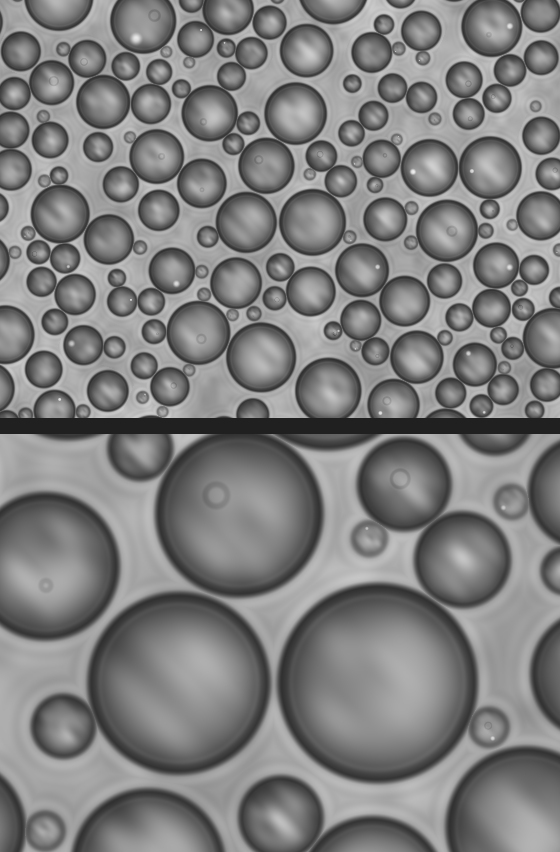
Top: the whole. Bottom: its middle third, enlarged.
Give the GLSL for this texture, as a WebGL 1 fragment shader.

```glsl
precision highp float;
// Dense foam of grey bubbles under a microscope: dark rims, soft bright cores, pale gaps.
uniform vec2 u_resolution;

#define CELL 0.150       // spacing of the main bubbles, in canvas heights
#define MAX_RADIUS 0.66  // largest main bubble, in cells
#define JITTER 0.64      // scatter of the main bubbles
#define FINE 0.34        // spacing of the filler bubbles, in cells
#define FINE_MAX 0.33    // largest filler bubble, in cells
#define FINE_MIN 0.085   // smallest filler bubble, in cells
#define EDGE 0.0032      // softness of the outline
#define GAP_GREY 0.67
#define CORE_GREY 0.66
#define RIM_GREY 0.155
#define GLINTS 0.18      // share of bubbles with a white glint
#define SPECKS 0.28      // share of bubbles with a small ring inside

vec3 hash3(vec2 p) {
  vec3 q = fract(p.xyx * vec3(0.1031, 0.1030, 0.0973));
  q += dot(q, q.yxz + 33.33);
  return fract((q.xxy + q.yzz) * q.zyx);
}

float noise(vec2 p) {
  vec2 i = floor(p), f = fract(p);
  f = f * f * (3.0 - 2.0 * f);
  vec2 e = vec2(0.0, 1.0);
  return mix(mix(hash3(i).x, hash3(i + e.yx).x, f.x),
             mix(hash3(i + e.xy).x, hash3(i + e.yy).x, f.x), f.y);
}

// Centre and growth weight of the main bubble in a cell
vec3 seed(vec2 cell) {
  vec3 h = hash3(cell + 71.0);
  return vec3(cell + 0.5 + JITTER * (h.xy - 0.5), mix(0.5, 1.5, h.z));
}

// Main bubble: neighbours share the distance between them by weight
vec3 mainBubble(vec2 cell) {
  vec3 s = seed(cell);
  float r = MAX_RADIUS;
  for (int y = -1; y <= 1; y++) for (int x = -1; x <= 1; x++) {
    if (x == 0 && y == 0) continue;
    vec3 n = seed(cell + vec2(x, y));
    r = min(r, distance(s.xy, n.xy) * s.z / (s.z + n.z));
  }
  return vec3(s.xy, r);
}

// Keep the bubble whose surface is nearest; w holds the signed distance
vec4 nearer(vec4 best, vec3 b, vec2 p) {
  float d = distance(p, b.xy) - b.z;
  return d < best.w ? vec4(b, d) : best;
}

vec4 nearestBubble(vec2 p) {
  vec3 first[49];
  vec3 grown[25];
  vec3 filler[49];
  vec4 best = vec4(0.0, 0.0, 1.0, 9.0);
  vec2 cell = floor(p), fineCell = floor(p / FINE);
  for (int i = 0; i < 49; i++) {
    float row = floor((float(i) + 0.5) / 7.0);
    first[i] = mainBubble(cell + vec2(float(i) - 7.0 * row, row) - 3.0);
  }
  // Grow each main bubble into half of its smallest gap
  for (int y = 0; y < 5; y++) for (int x = 0; x < 5; x++) {
    vec3 b = first[(y + 1) * 7 + x + 1];
    float gap = 1.0;
    for (int v = 0; v < 3; v++) for (int u = 0; u < 3; u++) {
      vec3 n = first[(y + v) * 7 + x + u];
      if (u != 1 || v != 1) gap = min(gap, distance(b.xy, n.xy) - b.z - n.z);
    }
    b.z = 0.985 * min(MAX_RADIUS, b.z + 0.5 * gap);
    grown[y * 5 + x] = b;
    best = nearer(best, b, p);
  }
  // Filler bubbles take the room left between the main ones
  for (int i = 0; i < 49; i++) {
    float row = floor((float(i) + 0.5) / 7.0);
    vec2 c = fineCell + vec2(float(i) - 7.0 * row, row) - 3.0;
    vec3 h = hash3(c + 313.0);
    vec3 b = vec3((c + h.xy) * FINE, mix(0.75, 1.0, h.z) * FINE_MAX);
    for (int j = 0; j < 25; j++) b.z = min(b.z, 0.98 * (distance(b.xy, grown[j].xy) - grown[j].z));
    filler[i] = b;
  }
  // A filler shrinks until it clears every larger one, or vanishes
  for (int y = 2; y < 5; y++) for (int x = 2; x < 5; x++) {
    vec3 b = filler[y * 7 + x];
    float room = b.z;
    for (int v = -2; v <= 2; v++) for (int u = -2; u <= 2; u++) {
      vec3 n = filler[(y + v) * 7 + x + u];
      if (n.z > b.z) room = min(room, 0.98 * (distance(n.xy, b.xy) - n.z));
    }
    if (room > FINE_MIN) best = nearer(best, vec3(b.xy, room), p);
  }
  return best;
}

void main() {
  vec2 uv = gl_FragCoord.xy / u_resolution.y;
  mat2 turn = mat2(0.92, 0.39, -0.39, 0.92);
  vec2 p = turn * uv / CELL + 20.0;
  vec4 b = nearestBubble(p);
  float sd = b.w * CELL;
  float size = smoothstep(0.1, 0.6, b.z);
  vec2 q = (p - b.xy) * turn / b.z;
  float t = length(q);
  vec3 h = hash3(floor(b.xy * 50.0)), k = hash3(floor(b.yx * 50.0) + 9.0);

  // Pale liquid with uneven light, faint ripples and a halo around each bubble
  float gap = GAP_GREY + 0.17 * (noise(uv * 8.0) - 0.5) + 0.09 * (noise(uv * 45.0) - 0.5);
  gap -= 0.06 * cos(480.0 * sd) * exp(-max(sd, 0.0) / 0.010);

  // Bubble body: bright core falling to a dark rim, with slanted streaks
  float core = CORE_GREY - 0.05 * (1.0 - size) + 0.08 * (h.z - 0.5);
  float body = mix(core, RIM_GREY, pow(min(t, 1.0), mix(1.8, 2.5, size)));
  float streak = noise(vec2(q.x + q.y, 0.5 * (q.x - q.y)) * 2.3 + h.xy * 90.0);
  body += (0.28 * (streak - 0.5) + 0.08 * (q.x - q.y)) * (1.0 - t * t);
  body += 0.05 * size * exp(-pow((t - 0.87) / 0.03, 2.0));

  // Small inner ring and white glint on some bubbles
  float ring = abs(length(q - 0.7 * (k.xy - 0.5)) - mix(0.06, 0.2, k.z));
  body -= 0.08 * step(h.x, SPECKS) * (1.0 - smoothstep(0.01, 0.06, ring));
  float glint = length(q - 0.6 * vec2(cos(6.28 * k.z), sin(6.28 * k.z)));
  body += 0.35 * step(h.y, GLINTS) * (1.0 - smoothstep(0.03, 0.08 + 0.16 * k.x, glint));

  // The tiniest bubbles are out of focus and fainter
  float cover = 1.0 - smoothstep(-EDGE, EDGE, sd);
  cover *= mix(0.6, 1.0, smoothstep(0.08, 0.14, b.z));
  gl_FragColor = vec4(vec3(mix(gap, body, cover)), 1.0);
}
```
